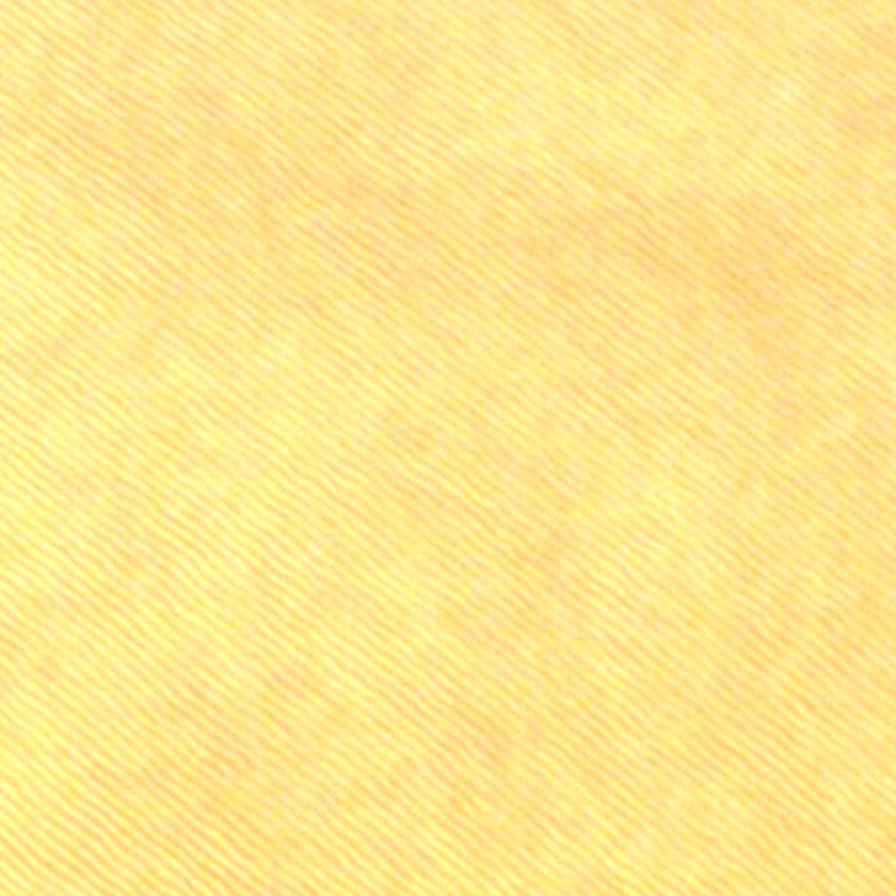
Give the GLSL for this texture, as a three.js fragment shader.

```glsl
// Pale yellow twill cloth with fine diagonal ribs, soft blotches and grain.
varying vec2 vUv;

float hash(vec2 p) {
  p = fract(p * vec2(0.1031, 0.1137));
  p += dot(p, p.yx + 33.33);
  return fract((p.x + p.y) * p.x * 17.3);
}

float noise(vec2 p) {
  vec2 cell = floor(p);
  vec2 f = fract(p);
  f = f * f * (3.0 - 2.0 * f);
  return mix(mix(hash(cell), hash(cell + vec2(1.0, 0.0)), f.x),
             mix(hash(cell + vec2(0.0, 1.0)), hash(cell + 1.0), f.x), f.y);
}

float fbm(vec2 p) {
  float sum = 0.0;
  float weight = 0.5;
  for (int i = 0; i < 4; i++) {
    sum += weight * noise(p);
    p = mat2(1.6, 1.2, -1.2, 1.6) * p + 7.3;
    weight *= 0.5;
  }
  return sum / 0.9375;
}

void main() {
  vec2 uv = vUv;

  // Ribs fall to the right: about 47 across and 61 down, wider at the bottom
  float phase = 47.0 * uv.x + 57.0 * uv.y + 4.0 * uv.y * uv.y;
  phase += 1.0 * (fbm(uv * 5.0 + 11.0) - 0.5) + 0.35 * (noise(uv * 45.0) - 0.5);
  float rib = sin(6.28318 * phase);

  // Coordinates along and across the ribs stretch the thread irregularities
  vec2 thread = vec2(dot(uv, vec2(0.78, -0.63)), dot(uv, vec2(0.63, 0.78)));
  float slub = noise(thread * vec2(42.0, 72.0) + 5.0) - 0.5;
  float fleck = noise(thread * vec2(110.0, 160.0) + 19.0) - 0.5;
  float strength = mix(1.1, 0.55, clamp(0.55 * uv.x + 0.5 * uv.y, 0.0, 1.0));
  strength *= 0.6 + 0.8 * noise(uv * 26.0 + 41.0);

  // Broad light: pale left side, amber right side and a faint darker fold
  float blotch = fbm(uv * 7.0 + 3.0) - 0.5;
  float foldOffset = (uv.y - 0.875 + 0.22 * uv.x) / 0.075;
  float fold = exp(-foldOffset * foldOffset);
  float light = 0.038 * (0.5 - uv.x) + 0.095 * blotch - 0.024 * fold + 0.004;

  // Fine grain, with separate blue variation giving pinkish flecks
  float grain = noise(uv * 250.0) - 0.5;
  float tint = noise(uv * 190.0 + 67.0) - 0.5;
  float softTint = noise(uv * 75.0 + 23.0) - 0.5;

  float tone = light + 0.048 * strength * rib + 0.06 * slub + 0.042 * fleck;
  vec3 cloth = vec3(1.0, 0.906, 0.56);
  cloth.g += tone + 0.036 * grain - 0.012 * softTint;
  cloth.b += 0.75 * tone + 0.06 * grain + 0.125 * tint + 0.07 * softTint
           + 0.035 * (uv.y - 0.5);
  gl_FragColor = vec4(clamp(cloth, 0.0, 1.0), 1.0);
}
```
